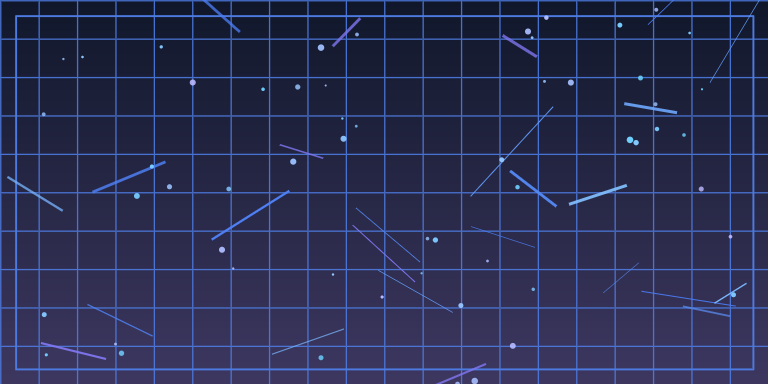
Write a Shadertoy shader that draws this background.

```glsl
// Night-blue gradient under a thin blue grid of 20 by 10 cells and an inset frame.
// Tilted streaks and round specks are scattered over it by hashed loops.
// Lengths are in canvas heights; every edge is smoothed over one pixel.

// Four pseudo-random values in 0..1 from an index and a seed
vec4 hash4(float index, float seed) {
    vec4 p = fract(vec4(index + 1.0) * vec4(0.1031, 0.1030, 0.0973, 0.1099) + seed * 0.317);
    p += dot(p, p.wzxy + 33.33);
    return fract((p.xxyz + p.yzzw) * p.zywx);
}

// Coverage of a shape from its signed distance
float cover(float dist) {
    return clamp(0.5 - dist * iResolution.y, 0.0, 1.0);
}

// Signed distance to an axis-aligned box
float box(vec2 p, vec2 halfSize) {
    vec2 d = abs(p) - halfSize;
    return length(max(d, 0.0)) + min(max(d.x, d.y), 0.0);
}

void mainImage(out vec4 fragColor, in vec2 fragCoord) {
    vec2 p = fragCoord / iResolution.y;
    vec2 size = vec2(iResolution.x / iResolution.y, 1.0);

    // Backdrop, dark at the top and violet at the bottom
    vec3 color = mix(vec3(0.24, 0.217, 0.378), vec3(0.063, 0.09, 0.165), p.y);

    // Square grid, ten cells per height, lines drawn right of and below each division
    vec3 lineBlue = vec3(0.30, 0.48, 0.88);
    vec2 g = p + vec2(-0.002, 0.002);
    vec2 toLine = abs(fract(g * 10.0 + 0.5) - 0.5) / 10.0;
    color = mix(color, lineBlue, 0.9 * cover(min(toLine.x, toLine.y) - 0.0017));

    // Frame set in from the border
    float frame = abs(box(g - 0.5 * size, 0.5 * size - 0.04));
    color = mix(color, lineBlue, cover(frame - 0.0025));

    // Streaks: mostly thin and falling to the right, the thick ones shorter
    for (float i = 0.0; i < 25.0; i++) {
        vec4 place = hash4(i, 1.0);
        vec4 look = hash4(i, 2.0);
        float weight = look.x * look.x * look.x;
        float angle = place.z < 0.6 ? -mix(0.15, 0.8, place.z / 0.6)
                                    : mix(0.3, 1.1, (place.z - 0.6) / 0.4);
        vec2 axis = vec2(cos(angle), sin(angle));
        vec2 q = p - place.xy * size;
        q = vec2(dot(q, axis), dot(q, vec2(-axis.y, axis.x)));
        float halfLength = mix(0.05, 0.18, place.w) * (1.0 - 0.45 * weight);
        float streak = box(q, vec2(halfLength, mix(0.0009, 0.0045, weight)));
        vec3 tint = mix(vec3(0.27, 0.46, 0.95), vec3(0.53, 0.78, 1.0), look.y);
        tint = mix(tint, vec3(0.50, 0.46, 0.94), step(0.78, look.z));
        color = mix(color, tint, cover(streak) * mix(0.7, 1.0, look.w));
    }

    // Specks from lilac to cyan
    for (float i = 0.0; i < 56.0; i++) {
        vec4 place = hash4(i, 3.0);
        vec4 look = hash4(i, 4.0);
        float speck = length(p - place.xy * size) - mix(0.0025, 0.0085, place.z);
        vec3 tint = mix(vec3(0.76, 0.72, 1.0), vec3(0.40, 0.82, 1.0), look.x);
        color = mix(color, tint, cover(speck) * mix(0.8, 1.0, look.y));
    }

    fragColor = vec4(color, 1.0);
}
```
